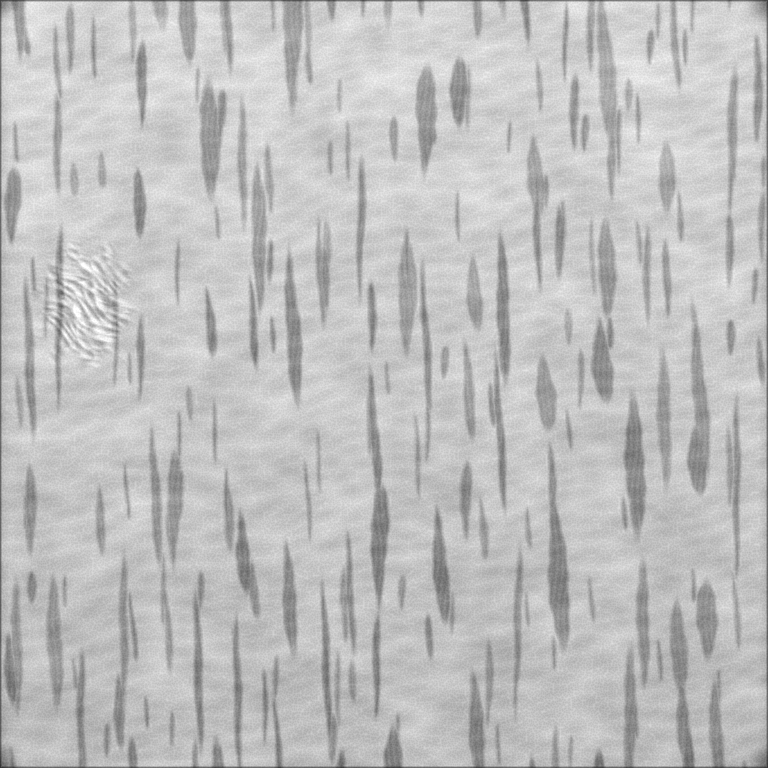
A WebGL 1 fragment shader for this texture:

```glsl
precision highp float;

uniform vec2 u_resolution;

vec2 hash2(vec2 p) {
  return fract(sin(vec2(dot(p, vec2(127.1, 311.7)), dot(p, vec2(269.5, 183.3)))) * 43758.55);
}

// Distance to the nearest scattered point
float cellular(vec2 p) {
  vec2 base = floor(p);
  float nearest = 4.0;
  for (int j = -1; j <= 1; j++) {
    for (int i = -1; i <= 1; i++) {
      vec2 id = base + vec2(i, j);
      vec2 d = id + hash2(id) - p;
      nearest = min(nearest, dot(d, d));
    }
  }
  return sqrt(nearest);
}

// Soft blotches from sines in turning directions
float blotches(vec2 p) {
  float sum = 0.0, gain = 0.5;
  for (int i = 0; i < 5; i++) {
    p = mat2(0.8, 0.6, -0.6, 0.8) * p * 1.5 + 1.7;
    p += 0.6 * sin(p.yx * 0.7);
    sum += gain * sin(p.x) * sin(p.y);
    gain *= 0.8;
  }
  return sum;
}

// Slender tapered flecks, one per kept grid cell; size is half width, half length
float flecks(vec2 uv, vec2 cell, vec2 size, float kept, float seed) {
  vec2 base = floor(uv / cell);
  float shade = 0.0;
  for (int j = -1; j <= 1; j++) {
    for (int i = -1; i <= 1; i++) {
      vec2 id = base + vec2(i, j);
      vec2 place = hash2(id + seed);
      vec2 scale = hash2(id + seed + 37.2);
      vec2 kind = hash2(id + seed + 81.6);
      vec2 p = uv - (id + place) * cell;
      p.x += p.y * mix(-0.03, 0.09, kind.x) + 0.001 * sin(p.y * 55.0 + place.x * 40.0);

      float t = p.y / (size.y * mix(0.38, 1.0, scale.y * scale.y));
      float bulge = t + 0.6 * (kind.x - 0.5) * (1.0 - t * t);
      float width = size.x * mix(0.28, 1.0, scale.x * scale.x);
      width *= pow(max(0.0, 1.0 - bulge * bulge), 1.2);
      width *= 1.0 + 0.08 * sin(p.y * 170.0 + place.y * 30.0);

      float body = 1.0 - smoothstep(width - 0.0022, width + 0.0042, abs(p.x));
      body *= 1.0 - smoothstep(0.65, 1.0, abs(t));
      shade = max(shade, body * mix(0.75, 1.2, place.y) * step(kind.y, kept));
    }
  }
  return shade;
}

// Embossed scratches inside a ragged oval
float scratches(vec2 uv) {
  vec2 p = uv - vec2(0.113, 0.603);
  float oval = length(p / vec2(0.068, 0.09)) + 0.2 * sin(p.x * 130.0 + 1.0) * sin(p.y * 110.0);
  vec2 q = mat2(0.85, 0.53, -0.53, 0.85) * p * 110.0;
  q.x *= 0.5;
  q += 0.5 * sin(q.yx * 1.3);
  float relief = cellular(q) - cellular(q + vec2(0.15, 0.4));
  return relief * (1.0 - smoothstep(0.4, 1.1, oval));
}

void main() {
  vec2 uv = gl_FragCoord.xy / u_resolution;

  // Pale mottled ground, lighter toward the top
  float grain = cellular(uv * 340.0) - 0.48;
  vec2 warped = uv + 0.006 * sin(uv.yx * vec2(31.0, 23.0));
  warped.y -= 0.15 * warped.x;
  float ripple = cellular(warped * vec2(24.0, 58.0)) - 0.48;
  float grey = mix(0.747, 0.85, uv.y);
  grey += 0.1 * grain + 0.09 * ripple + 0.045 * blotches(uv * vec2(11.0, 21.0));

  // Long broad flecks and short thin ones, faintly streaked
  float dark = flecks(uv, vec2(0.07, 0.15), vec2(0.0125, 0.14), 0.93, 3.0);
  dark = max(dark, 0.9 * flecks(uv, vec2(0.055, 0.095), vec2(0.0048, 0.065), 0.65, 19.0));
  grey -= dark * (0.225 + 0.02 * sin(uv.x * 850.0 + 3.0 * sin(uv.y * 40.0)));

  grey += 0.42 * scratches(uv);

  // Dim corners and a thin dark rim
  vec2 edge = min(uv, 1.0 - uv);
  grey -= 0.3 * (1.0 - smoothstep(0.0, 0.035, length(edge)));
  grey -= 0.06 * (1.0 - smoothstep(0.0, 0.015, edge.x));
  grey *= mix(0.55, 1.0, smoothstep(0.0005, 0.003, min(edge.x, edge.y)));

  gl_FragColor = vec4(vec3(clamp(grey, 0.0, 1.0)), 1.0);
}
```
